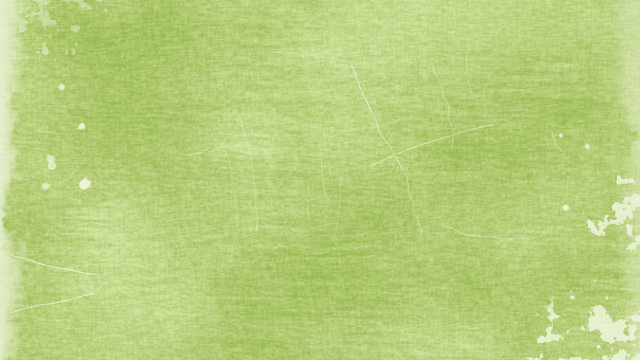
A Shadertoy shader for this texture:

```glsl
#define DEEP vec3(0.612, 0.732, 0.328)
#define PALE vec3(0.790, 0.866, 0.580)
#define CHALK vec3(0.950, 0.970, 0.890)
#define BASE_TONE 0.60
#define CLOUD_CONTRAST 1.25
#define BRUSH_CONTRAST 0.20
#define WEAVE_CONTRAST 0.46
#define GRAIN_CONTRAST 0.46
#define SCRATCHES 20
#define SCRATCH_WIDTH 0.0006
#define DOTS 9

float hash(vec2 p) {
    return fract(sin(dot(p, vec2(127.1, 311.7))) * 43758.5);
}

float noise(vec2 p) {
    vec2 cell = floor(p), f = fract(p);
    f = f * f * (3.0 - 2.0 * f);
    vec2 e = vec2(0.0, 1.0);
    return mix(mix(hash(cell), hash(cell + e.yx), f.x),
               mix(hash(cell + e), hash(cell + e.yy), f.x), f.y);
}

float fbm(vec2 p) {
    float sum = 0.0, amp = 0.533;
    for (int i = 0; i < 4; i++) {
        sum += amp * noise(p);
        p = mat2(1.6, 1.2, -1.2, 1.6) * p + 7.3;
        amp *= 0.5;
    }
    return sum;
}

// Short fine threads, the sideways ones stronger
float weave(vec2 p) {
    vec2 q = p + 0.003 * noise(p * 14.0);
    float across = noise(q * vec2(55.0, 250.0)) - 0.5;
    float upright = noise(q * vec2(250.0, 75.0) + 40.0) - 0.5;
    return across + 0.6 * upright;
}

// Long dry strokes that come and go over the cloth
float brush(vec2 p) {
    vec2 q = p + vec2(0.0, 0.02 * p.x);
    float stroke = noise(q * vec2(7.0, 130.0) + 11.0) - 0.5;
    return stroke * smoothstep(0.3, 0.7, noise(p * 4.0 + 23.0)) * 2.0;
}

// Thin bent line with broken, fading ends
float scratch(vec2 p, vec2 centre, float angle, float halfLength, float bend, float px) {
    vec2 dir = vec2(cos(angle), sin(angle));
    vec2 q = p - centre;
    float along = dot(q, dir) / halfLength;
    float wobble = 0.012 * (noise(vec2(along * 4.0, angle * 20.0)) - 0.5);
    float curve = bend * halfLength * (1.0 - along * along) + wobble;
    float off = abs(dot(q, vec2(-dir.y, dir.x)) - curve);
    float line = 1.0 - smoothstep(0.0, SCRATCH_WIDTH + px, off);
    float ends = 1.0 - smoothstep(0.85, 1.0, abs(along));
    return line * ends * (0.5 + 0.5 * noise(p * 60.0));
}

float scratches(vec2 p, float aspect, float px) {
    float mask = 0.0;
    for (int i = 0; i < SCRATCHES; i++) {
        float id = float(i);
        float h = hash(vec2(id, 1.7)), k = hash(vec2(id, 5.3));
        float x = aspect * mix(0.32, 0.88, (id + h) / float(SCRATCHES));
        vec2 centre = vec2(x, mix(0.2, 0.88, hash(vec2(id, 9.1))));
        float angle = i % 4 == 0 ? 0.7 * (h - 0.2) : 1.7 + 0.8 * (k - 0.5);
        float halfLength = mix(0.03, 0.2, hash(vec2(id, 3.9)));
        float strength = mix(0.2, 0.8, k * k);
        mask = max(mask, strength * scratch(p, centre, angle, halfLength, 0.4 * (h - 0.5), px));
    }
    // Two long cuts converge from the left border
    for (int i = 0; i < 2; i++) {
        float side = float(i) * 2.0 - 1.0;
        vec2 centre = vec2(0.11, 0.21 + 0.06 * side);
        mask = max(mask, 0.9 * scratch(p, centre, -0.23 * side, 0.17, 0.0, px));
    }
    return mask;
}

// Round chips near the left and right borders
float dots(vec2 p, float aspect, float px) {
    float mask = 0.0;
    for (int i = 0; i < DOTS; i++) {
        float id = float(i);
        float h = hash(vec2(id, 21.3)), k = hash(vec2(id, 33.7));
        float inset = mix(0.05, 0.24, h);
        vec2 centre = vec2(i % 3 == 2 ? aspect - inset : inset, mix(0.22, 0.8, k));
        float radius = mix(0.004, 0.016, hash(vec2(id, 47.1)));
        float d = length(p - centre) - radius + 0.008 * (noise(p * 70.0) - 0.5);
        mask = max(mask, (0.5 + 0.4 * h) * (1.0 - smoothstep(-px, px, d)));
    }
    return mask;
}

// Flaked paint that thickens towards a centre
float flakes(vec2 p, vec2 centre, float radius, float scale, float px) {
    float near = 1.0 - length((p - centre) * vec2(1.0, 1.35)) / radius;
    float chips = fbm(p * scale) - 0.73 + 0.34 * near;
    return smoothstep(0.0, 0.03 + 6.0 * px, chips) * smoothstep(0.0, 0.15, near);
}

void mainImage(out vec4 fragColor, in vec2 fragCoord) {
    float px = 1.0 / iResolution.y;
    float aspect = iResolution.x * px;
    vec2 p = fragCoord * px;

    // Cloudy dye, strokes, cloth and fine grain
    float tone = BASE_TONE + CLOUD_CONTRAST * (fbm(p * vec2(2.5, 3.1) + 3.1) - 0.5);
    tone += BRUSH_CONTRAST * brush(p);
    tone += WEAVE_CONTRAST * weave(p);
    tone += GRAIN_CONTRAST * (noise(p * 270.0) - 0.5);

    // Worn side borders, broken up by the grain
    float rag = fbm(p * vec2(9.0, 5.0) + 17.0) + 0.5 * (fbm(p * 45.0) - 0.5);
    float left = 1.0 - smoothstep(0.0, 0.17 * max(rag - 0.2, 0.02), p.x);
    float right = 1.0 - smoothstep(0.0, 0.2 * max(rag - 0.2, 0.02), aspect - p.x);
    float wear = max(0.75 * left, 0.35 * right);

    float chips = 0.8 * flakes(p, vec2(aspect, 0.0), 0.36, 32.0, px);
    chips = max(chips, 0.8 * flakes(p, vec2(aspect + 0.02, 0.42), 0.2, 36.0, px));
    chips = max(chips, 0.4 * flakes(p, vec2(0.06, 1.0), 0.28, 48.0, px));

    float marks = max(max(wear, chips), max(scratches(p, aspect, px), dots(p, aspect, px)));
    vec3 cloth = mix(DEEP, PALE, clamp(tone, -0.05, 1.2));
    fragColor = vec4(mix(cloth, CHALK, marks), 1.0);
}
```
